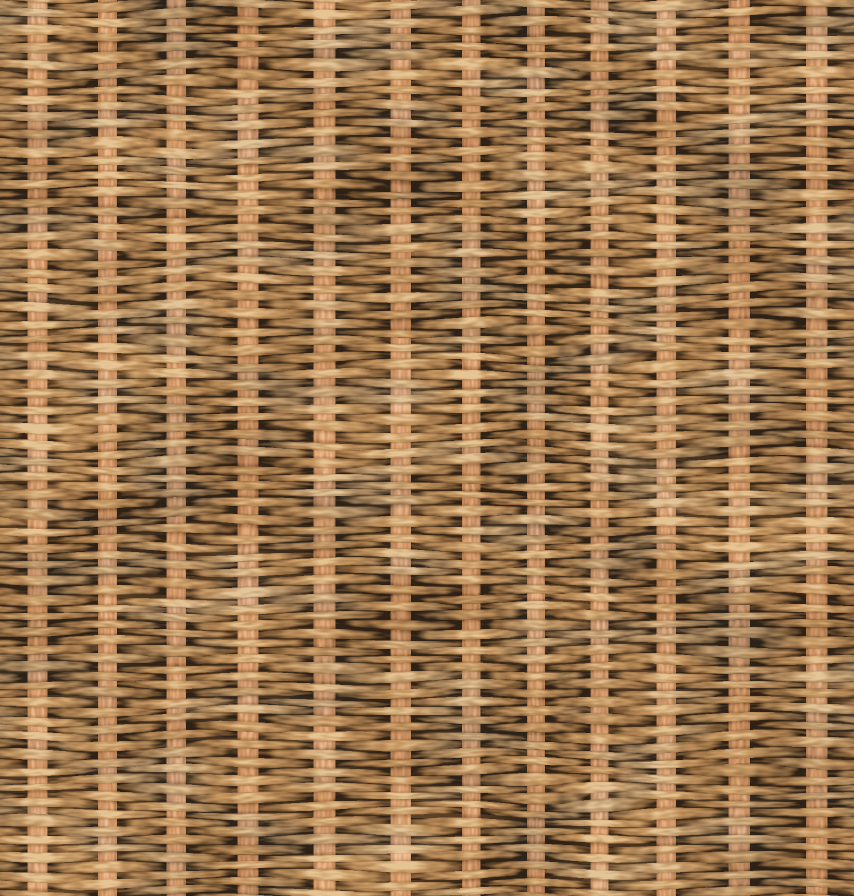
Write a Shadertoy shader that draws this texture.

```glsl
const float TAU = 6.2831853;
const float STAKES = 12.0;       // upright stakes across
const float ROWS = 104.0;        // woven strands down
const float ROW_CYCLE = 52.0;    // wear repeats twice over the height
const float STAKE_HALF_WIDTH = 0.14;

struct Surface { float height; float tone; float rosy; };

vec2 hash2(vec2 p) {
    vec3 q = fract(p.xyx * vec3(0.1031, 0.1030, 0.0973));
    q += dot(q, q.yzx + 33.33);
    return fract((q.xx + q.yz) * q.zy);
}

float cornerSlope(vec2 cell, vec2 offset, vec2 period) {
    float angle = TAU * hash2(mod(cell, period)).x;
    return dot(vec2(cos(angle), sin(angle)), offset);
}

// Gradient noise that tiles over the given period
float gradientNoise(vec2 p, vec2 period) {
    vec2 cell = floor(p), f = p - cell;
    vec2 k = f * f * f * (f * (f * 6.0 - 15.0) + 10.0);
    vec2 e = vec2(1.0, 0.0);
    float low = mix(cornerSlope(cell, f, period),
                    cornerSlope(cell + e.xy, f - e.xy, period), k.x);
    float high = mix(cornerSlope(cell + e.yx, f - e.yx, period),
                     cornerSlope(cell + e.xx, f - e.xx, period), k.x);
    return mix(low, high, k.y);
}

// Noise in weave units, scaled so that it tiles with the weave
float weaveNoise(vec2 w, vec2 frequency) {
    return gradientNoise(w * frequency, vec2(STAKES, ROW_CYCLE) * frequency);
}

vec3 caneColor(float tone) {
    const vec3 shadow = vec3(0.18, 0.13, 0.085);
    const vec3 brown = vec3(0.45, 0.32, 0.185);
    const vec3 tan_ = vec3(0.65, 0.48, 0.30);
    const vec3 honey = vec3(0.78, 0.60, 0.39);
    const vec3 cream = vec3(0.90, 0.77, 0.58);
    float t = clamp(tone, 0.0, 1.0) * 4.0;
    vec3 c = mix(shadow, brown, clamp(t, 0.0, 1.0));
    c = mix(c, tan_, clamp(t - 1.0, 0.0, 1.0));
    c = mix(c, honey, clamp(t - 2.0, 0.0, 1.0));
    return mix(c, cream, clamp(t - 3.0, 0.0, 1.0));
}

// Uneven spacing of the stakes; centres lie at half integers
vec2 weaveCoords(vec2 uv) {
    float drift = 0.08 * sin(TAU * (uv.x - 0.15)) + 0.08 * sin(2.0 * TAU * (uv.x - 0.4));
    vec2 w = uv * vec2(STAKES, ROWS) - vec2(drift, 0.0);
    w.y += 0.8 * weaveNoise(w, vec2(0.5, 0.25));
    return w;
}

// Strand arching over every second stake and diving behind the others
Surface strand(vec2 w, float row, float grain) {
    float phase = 0.5 * (w.x - 0.5 + row);
    float segment = floor(phase + 0.5);
    float arch = cos(TAU * (phase - segment));
    vec2 rnd = hash2(vec2(mod(segment, 97.0), mod(row, ROW_CYCLE)));
    float radius = mix(0.44, 0.62, rnd.x) * (0.92 + 0.08 * arch);
    float bend = (rnd.y - 0.5) * 0.3;
    float d = (w.y - row - 0.5 - bend) / radius;
    if (abs(d) > 1.0) return Surface(-9.0, 0.06, 0.0);

    float roundness = sqrt(1.0 - d * d);
    float tone = 0.02 + 0.42 * roundness + 0.06 * d;
    tone += 0.30 * smoothstep(-0.7, 1.0, arch) + 0.15 * smoothstep(0.7, 1.0, arch);
    tone -= 0.32 * (1.0 - smoothstep(-0.95, -0.3, arch));
    tone += (fract(rnd.x * 7.0 + rnd.y) - 0.5) * 0.24 + grain * 0.34;
    return Surface(arch + 0.8 * roundness, tone, 0.0);
}

// Upright stake, shaded where strands cross it
Surface stake(vec2 w) {
    float column = floor(w.x);
    float d = (w.x - column - 0.5) / STAKE_HALF_WIDTH;
    if (abs(d) > 1.0) return Surface(-9.0, 0.06, 0.0);

    float roundness = sqrt(1.0 - d * d);
    float crossing = abs(mod(w.y + column + 0.5, 2.0) - 1.0);
    float fibre = weaveNoise(w, vec2(22.0, 0.5));
    float tone = 0.22 + 0.28 * roundness + 0.28 * smoothstep(0.35, 0.85, crossing);
    return Surface(0.1 + 0.5 * roundness, tone + fibre * 0.3, 1.0);
}

Surface upper(Surface a, Surface b) {
    if (a.height > b.height) return a;
    return b;
}

vec3 wicker(vec2 uv) {
    vec2 w = weaveCoords(uv);
    float grain = weaveNoise(w, vec2(5.0, 3.0));
    Surface top = stake(w);
    for (float i = -1.0; i <= 1.0; i++)
        top = upper(top, strand(w, floor(w.y) + i, grain));

    // Broad stains, greyed patches and the rosy stakes
    float stain = weaveNoise(w, vec2(0.5, 1.0 / 13.0)) + 0.5 * weaveNoise(w, vec2(1.0, 0.25));
    float greying = smoothstep(-0.15, 0.4, weaveNoise(w + 3.7, vec2(0.75, 0.25)));
    vec3 color = caneColor(top.tone + 0.22 * stain);
    float grey = dot(color, vec3(0.3, 0.59, 0.11));
    color = mix(color, vec3(grey) * vec3(1.1, 0.98, 0.8), 0.4 * greying);
    return color * mix(vec3(1.0), vec3(1.05, 0.98, 1.02), top.rosy);
}

void mainImage(out vec4 fragColor, in vec2 fragCoord) {
    // Four samples smooth the edges
    vec3 sum = vec3(0.0);
    for (int i = 0; i < 4; i++) {
        vec2 offset = vec2(i % 2, i / 2) * 0.5 - 0.25;
        sum += wicker((fragCoord + offset) / iResolution.xy);
    }
    fragColor = vec4(sum * 0.25, 1.0);
}
```
